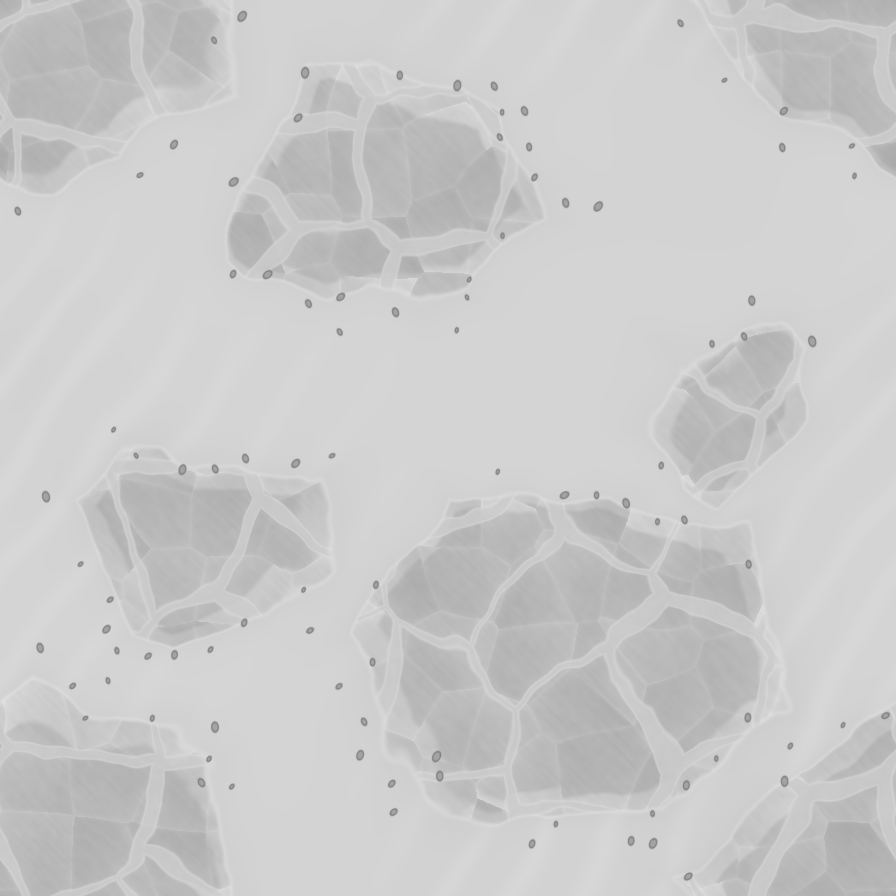
Give the GLSL for this texture, as a WebGL 1 fragment shader.

```glsl
precision highp float;
uniform vec2 u_resolution;

const float TAU = 6.2831853;

float hash(vec2 p) {
  vec3 q = fract(p.xyx * vec3(0.1031, 0.1030, 0.0973));
  q += dot(q, q.yzx + 33.33);
  return fract((q.x + q.y) * q.z);
}

vec2 hash2(vec2 p) {
  return vec2(hash(p + 3.7), hash(p + 51.3));
}

// Value noise that wraps after n cells on the unit square.
float noise(vec2 p, vec2 n) {
  p *= n;
  vec2 i = floor(p), f = fract(p);
  f = f * f * (3.0 - 2.0 * f);
  vec2 a = mod(i, n), b = mod(i + 1.0, n);
  return mix(mix(hash(a), hash(vec2(b.x, a.y)), f.x),
             mix(hash(vec2(a.x, b.y)), hash(b), f.x), f.y);
}

vec2 warp(vec2 p, float n) {
  return vec2(noise(p, vec2(n)), noise(p + 0.37, vec2(n))) - 0.5;
}

// Wrapping Voronoi: x = distance to border, y = cell random, zw = offset to seed.
vec4 voronoi(vec2 p, float n) {
  p *= n;
  vec2 base = floor(p), nearest = vec2(0.0), id = vec2(0.0);
  float best = 9.0, border = 9.0;
  for (int y = -1; y <= 1; y++) for (int x = -1; x <= 1; x++) {
    vec2 cell = base + vec2(x, y);
    vec2 r = cell + 0.1 + 0.8 * hash2(mod(cell, n)) - p;
    if (dot(r, r) < best) { best = dot(r, r); nearest = r; id = cell; }
  }
  for (int y = -2; y <= 2; y++) for (int x = -2; x <= 2; x++) {
    vec2 cell = id + vec2(x, y);
    vec2 r = cell + 0.1 + 0.8 * hash2(mod(cell, n)) - p;
    vec2 gap = r - nearest;
    if (dot(gap, gap) > 0.0001)
      border = min(border, dot(0.5 * (r + nearest), normalize(gap)));
  }
  return vec4(border / n, hash(mod(id, n) + 17.0), nearest);
}

// Signed distance to five angular rocks on a slanted lattice.
float rockDistance(vec2 p) {
  p += 0.065 * warp(p, 7.0) + 0.022 * warp(p, 19.0) + 0.005 * warp(p, 60.0);
  float d = 1.0;
  for (int i = 0; i < 5; i++) {
    float k = float(i);
    vec2 q = p - vec2(0.6 * k + 0.02, 0.2 * k + 0.07 * sin(1.57 * k));
    q = (q - floor(q + 0.5)) * vec2(0.92, 1.08);
    float radius = 0.155 + 0.08 * cos(TAU * k / 5.0 - 0.4);
    float body = -1.0;
    for (int s = 0; s < 8; s++) {
      float side = float(s), r = hash(vec2(side, k + 5.0));
      float a = (side + 0.7 * r) * TAU / 8.0;
      float reach = radius * (0.82 + 0.3 * hash(vec2(k + 9.0, side)));
      body = max(body, dot(q, vec2(cos(a), sin(a))) - reach);
    }
    d = min(d, body);
  }
  return d;
}

float sandTone(vec2 p, float d) {
  float phase = TAU * (12.0 * p.x - 8.0 * p.y) + 7.0 * noise(p, vec2(4.0)) + 2.0 * noise(p, vec2(11.0));
  float patches = smoothstep(0.3, 0.8, noise(p + 0.2, vec2(4.0)));
  float ripple = pow(0.5 + 0.5 * sin(phase), 3.0) - 0.3;
  return 0.832 + 0.018 * ripple * patches + 0.012 * (noise(p, vec2(5.0)) - 0.5)
       - 0.022 * exp(-max(d, 0.0) / 0.018);
}

float rockTone(vec2 p, float depth) {
  vec4 facet = voronoi(p + 0.035 * warp(p, 9.0), 13.0);
  vec4 slab = voronoi(p + 0.03 * warp(p, 12.0) + 0.008 * warp(p, 50.0), 7.0);
  float angle = TAU * facet.y;
  float slope = dot(facet.zw, vec2(cos(angle), sin(angle)));
  float streaks = noise(vec2(p.x, p.y + p.x), vec2(50.0, 190.0)) - 0.5;
  float grain = noise(p, vec2(150.0)) + noise(p, vec2(40.0)) - 1.0;

  // Dark plateau inside a paler, faceted rim.
  float plateau = 0.713 + 0.035 * (facet.y - 0.5) + 0.03 * slope;
  float rim = 0.775 + 0.035 * (facet.y - 0.5) + 0.045 * slope;
  float rimWidth = 0.006 + 0.034 * noise(p, vec2(8.0)) + 0.018 * (facet.y - 0.5);
  float tone = mix(rim, plateau, smoothstep(-0.002, 0.006, depth - rimWidth));
  tone += 0.016 * streaks + 0.013 * grain;
  tone += 0.028 * exp(-facet.x / 0.0025);

  // Sand-filled cracks with bright lips and a soft glow.
  float width = 0.001 + 0.009 * noise(p, vec2(16.0));
  float crack = 1.0 - smoothstep(width, width + 0.003, slab.x);
  float lip = exp(-pow((slab.x - width - 0.001) / 0.0016, 2.0));
  tone += 0.035 * exp(-slab.x / 0.012);
  return mix(tone, 0.795 + 0.01 * grain, 0.85 * crack) + 0.03 * lip;
}

// Dark-ringed pebbles gathered along the rock edges.
float addPebbles(vec2 p, float tone) {
  vec2 cell = floor(p * 28.0);
  vec2 key = mod(cell, 28.0) + 80.0;
  vec2 centre = (cell + 0.24 + 0.52 * hash2(key)) / 28.0;
  float d = rockDistance(centre);
  if (hash(key + 7.0) > 0.42 || d < -0.012 || d > 0.045) return tone;
  float a = 0.5 + 1.6 * hash(key + 23.0);
  vec2 q = mat2(cos(a), -sin(a), sin(a), cos(a)) * (p - centre);
  float size = mix(0.0025, 0.0058, pow(hash(key + 31.0), 1.5));
  float edge = length(q * vec2(1.0, 1.45)) - size;
  tone = mix(tone, 0.64, 1.0 - smoothstep(-0.001, 0.001, edge));
  return mix(tone, 0.48, 0.8 * exp(-pow(edge / 0.0013, 2.0)));
}

void main() {
  vec2 p = gl_FragCoord.xy / u_resolution;
  float d = rockDistance(p);
  float tone = sandTone(p, d);
  if (d < 0.003) tone = mix(rockTone(p, -d), tone, smoothstep(-0.003, 0.002, d));
  tone += 0.035 * exp(-pow(d / 0.0028, 2.0));
  gl_FragColor = vec4(vec3(addPebbles(p, tone)), 1.0);
}
```
